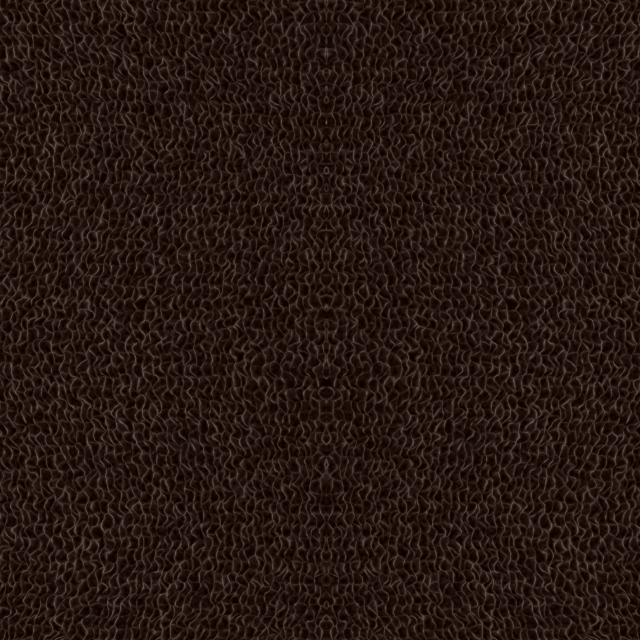
This texture is drawn by a Shadertoy shader. Its source:

```glsl
// Dark brown grained leather: mirrored field of small upright cells with pale broken creases.

const vec3  DEEP_BROWN     = vec3(0.085, 0.027, 0.007);
const vec3  CREASE_LIFT    = vec3(0.203, 0.200, 0.198);
const vec3  WARM_TINT      = vec3(0.006, 0.000, -0.004);
const vec2  CELL_COUNT     = vec2(80.0, 56.0);  // cells across the canvas
const float CELL_JITTER    = 0.76;
const float CREASE_WIDTH   = 0.110;             // in cells
const float CREASE_GAIN    = 1.02;
const float DOME_GAIN      = 0.26;              // shading of the rounded cells
const vec2  LIGHT_DIR      = vec2(0.75, 0.65);
const float WRINKLE_GAIN   = 0.15;
const vec2  WRINKLE_SCALE  = vec2(170.0, 115.0);
const float GRAIN_AMOUNT   = 0.32;
const float GRAIN_SCALE    = 270.0;
const float BASE_SHIFT     = -0.06;
const float MIRROR_AXIS    = 0.51;
const float SWAY_AMOUNT    = 0.026;             // bulge of the rows around the axis
const float SWAY_PERIOD    = 0.586;
const float SWAY_CENTRE    = 0.47;
const float TAU            = 6.2831853;
const int   SAMPLES        = 2;                 // per pixel side

vec2 hash22(vec2 p) {
    vec3 q = fract(vec3(p.xyx) * vec3(0.1031, 0.1030, 0.0973));
    q += dot(q, q.yzx + 33.33);
    return fract((q.xx + q.yz) * q.zy);
}

float valueNoise(vec2 p) {
    vec2 cell = floor(p);
    vec2 f = fract(p);
    f = f * f * (3.0 - 2.0 * f);
    float low  = mix(hash22(cell).x, hash22(cell + vec2(1.0, 0.0)).x, f.x);
    float high = mix(hash22(cell + vec2(0.0, 1.0)).x, hash22(cell + 1.0).x, f.x);
    return mix(low, high, f.y);
}

vec2 noisePair(vec2 p) {
    return vec2(valueNoise(p), valueNoise(p + 43.0)) - 0.5;
}

vec2 cellPoint(vec2 cell) {
    return cell + 0.5 + CELL_JITTER * (hash22(cell + 17.0) - 0.5);
}

// Border distance in x, uprightness of that border in y, offset from the cell centre in zw.
vec4 cellBorder(vec2 p) {
    vec2 home = floor(p);
    vec2 nearestCell = home;
    vec2 toNearest = vec2(8.0);
    for (int j = -1; j <= 1; j++)
    for (int i = -1; i <= 1; i++) {
        vec2 cell = home + vec2(i, j);
        vec2 r = cellPoint(cell) - p;
        if (dot(r, r) < dot(toNearest, toNearest)) {
            toNearest = r;
            nearestCell = cell;
        }
    }
    vec2 border = vec2(8.0, 1.0);
    for (int j = -2; j <= 2; j++)
    for (int i = -2; i <= 2; i++) {
        if (i == 0 && j == 0) continue;
        vec2 r = cellPoint(nearestCell + vec2(i, j)) - p;
        vec2 normal = normalize(r - toNearest);
        float d = dot(0.5 * (r + toNearest), normal);
        if (d < border.x) border = vec2(d, abs(normal.x));
    }
    return vec4(border, -toNearest);
}

vec3 leather(vec2 uv) {
    // Mirror, then bend the rows and roughen the cell outlines
    vec2 p = vec2(abs(uv.x - MIRROR_AXIS), uv.y);
    float sway = cos(TAU * (p.y - SWAY_CENTRE) / SWAY_PERIOD);
    vec2 q = p;
    q.x -= SWAY_AMOUNT * sway * smoothstep(-0.1, 0.3, p.x);
    q += 0.010 * noisePair(p * 9.0);
    q += 0.006 * noisePair(p * 95.0 + 7.0);

    // Alternate rows are staggered so that no columns line up
    vec2 grid = q * CELL_COUNT + 100.0;
    grid.x += 0.25 * sin(0.5 * TAU * grid.y);

    // Creases: upright ones catch more light, and they break up along their length
    vec4 border = cellBorder(grid);
    float crease = exp(-max(border.x, 0.0) / CREASE_WIDTH);
    float facing = mix(0.58, 1.12, smoothstep(0.1, 0.9, border.y));
    float fade = mix(0.35, 1.65, valueNoise(p * 140.0 + 13.0));
    float sideLight = mix(0.95, 1.05, smoothstep(0.0, 0.5, p.x));
    float light = CREASE_GAIN * crease * facing * fade * sideLight;

    // Rounded cells with faint inner wrinkles
    light += DOME_GAIN * dot(border.zw, LIGHT_DIR);
    float ridge = 1.0 - abs(2.0 * valueNoise(q * WRINKLE_SCALE + 61.0) - 1.0);
    light += WRINKLE_GAIN * ridge * ridge * ridge;

    // Fine pores and a faint shift of hue
    float grain = valueNoise(p * GRAIN_SCALE + 31.0) - 0.5;
    light += GRAIN_AMOUNT * grain + BASE_SHIFT;
    float hue = valueNoise(p * 40.0 + 55.0) - 0.5;
    return DEEP_BROWN + CREASE_LIFT * light + WARM_TINT * hue;
}

void mainImage(out vec4 fragColor, in vec2 fragCoord) {
    vec3 sum = vec3(0.0);
    for (int j = 0; j < SAMPLES; j++)
    for (int i = 0; i < SAMPLES; i++) {
        vec2 offset = (vec2(i, j) + 0.5) / float(SAMPLES) - 0.5;
        sum += max(leather((fragCoord + offset) / iResolution.xy), 0.0);
    }
    fragColor = vec4(sum / float(SAMPLES * SAMPLES), 1.0);
}
```
